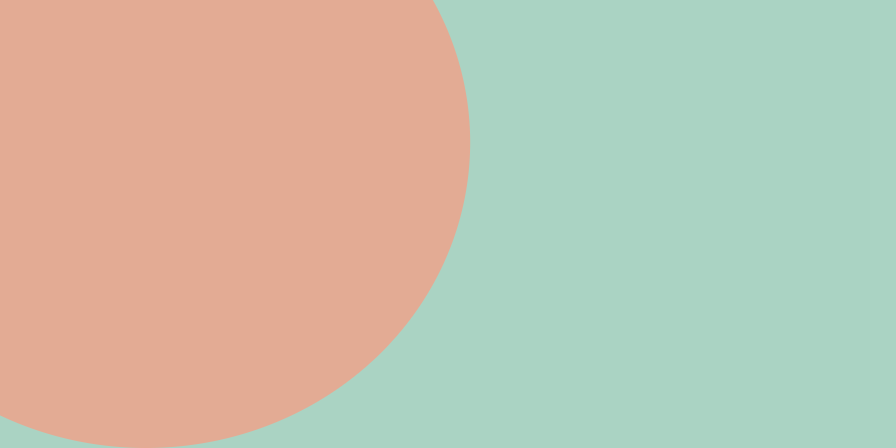
Reproduce this background procedurally as a WebGL 2 fragment shader.

```glsl
#version 300 es
precision highp float;

uniform vec2 u_resolution;
out vec4 fragColor;

const vec3 MINT = vec3(0.667, 0.828, 0.765);
const vec3 CORAL = vec3(0.890, 0.671, 0.580);

// Approximate signed distance to an axis-aligned ellipse
float ellipseDistance(vec2 point, vec2 center, vec2 radii) {
    vec2 offset = point - center;
    float k = length(offset / radii);
    float slope = length(offset / (radii * radii));
    return k * (k - 1.0) / max(slope, 1e-4);
}

// Coverage of a shape with an edge one pixel wide
float coverage(float signedDistance, float pixel) {
    return clamp(0.5 - signedDistance / pixel, 0.0, 1.0);
}

void main() {
    // Canvas height is one unit
    vec2 point = gl_FragCoord.xy / u_resolution.y;
    float pixel = 1.0 / u_resolution.y;

    // Large disc resting on the lower edge
    vec2 center = vec2(0.3255, 0.6823);
    vec2 radii = vec2(0.7240, 0.6823);
    float disc = coverage(ellipseDistance(point, center, radii), pixel);

    fragColor = vec4(mix(MINT, CORAL, disc), 1.0);
}
```
